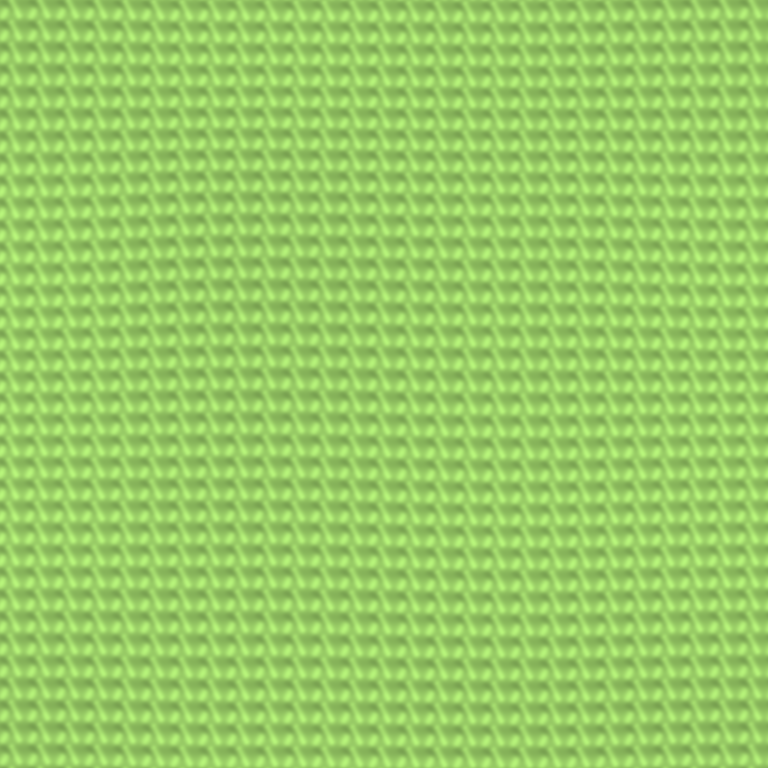
A WebGL 1 fragment shader for this texture:

```glsl
precision highp float;
// Soft lime green knitted fabric: wavy rows of steep stitches with slanted dark wedges between them.

uniform vec2 u_resolution;

const vec2 STITCHES = vec2(27.0, 35.0);      // repeats across and down
const vec3 YARN = vec3(0.75, 1.0, 0.5);      // colour at full shade
const float BASE_SHADE = 0.70;
const float ROW_GLOW = 0.09;
const float STRAND_GLOW = 0.17;
const float WEDGE_DEPTH = 0.085;
const float LONG_WIDTH = 0.17;               // in stitch heights
const float SHORT_WIDTH = 0.20;
const float WEDGE_WIDTH = 0.20;
const vec2 WARP = vec2(0.003, 0.006);        // in canvas widths
const float WARP_CELLS = 3.0;
const float TONE_CELLS = 3.0;
const float TONE_AMOUNT = 0.010;
const float TAU = 6.2831853;

float hash(vec2 p) {
  vec3 q = fract(vec3(p.xyx) * 0.1031);
  q += dot(q, q.yzx + 33.33);
  return fract((q.x + q.y) * q.z);
}

// Value noise from -1 to 1 that wraps after the given number of cells.
float wrapNoise(vec2 uv, float cells, float seed) {
  vec2 p = uv * cells;
  vec2 i = floor(p);
  vec2 f = fract(p);
  f = f * f * f * (f * (f * 6.0 - 15.0) + 10.0);
  vec2 a = mod(i, cells) + seed;
  vec2 b = mod(i + 1.0, cells) + seed;
  float low = mix(hash(a), hash(vec2(b.x, a.y)), f.x);
  float high = mix(hash(vec2(a.x, b.y)), hash(b), f.x);
  return 2.0 * mix(low, high, f.y) - 1.0;
}

// Soft stroke from a to b in stitch units, fading over the given width.
float stroke(vec2 p, vec2 a, vec2 b, float width) {
  vec2 aspect = vec2(STITCHES.y / STITCHES.x, 1.0);
  vec2 ap = (p - a) * aspect;
  vec2 ab = (b - a) * aspect;
  float t = clamp(dot(ap, ab) / dot(ab, ab), 0.0, 1.0);
  vec2 d = (ap - ab * t) / width;
  return exp(-dot(d, d));
}

// Shade of the fabric at a position counted in stitches.
float stitchShade(vec2 grid) {
  vec2 cell = fract(grid);
  float strands = 0.0;
  float wedge = 0.0;

  // Neighbouring stitches overlap softly into this one.
  for (int y = -1; y <= 1; y++) {
    for (int x = -1; x <= 1; x++) {
      vec2 p = cell - vec2(float(x), float(y));
      strands += stroke(p, vec2(0.36, 0.92), vec2(0.62, 0.25), LONG_WIDTH);
      strands += stroke(p, vec2(0.06, 0.20), vec2(0.16, 0.48), SHORT_WIDTH);
      wedge += stroke(p, vec2(0.08, 0.95), vec2(0.35, 0.52), WEDGE_WIDTH);
    }
  }

  float row = 0.5 + 0.5 * cos(TAU * (cell.y - 0.33));
  return BASE_SHADE + ROW_GLOW * row + STRAND_GLOW * min(strands, 1.1) - WEDGE_DEPTH * wedge;
}

void main() {
  vec2 uv = gl_FragCoord.xy / u_resolution;

  // Gentle waves in the rows and columns.
  vec2 drift = vec2(wrapNoise(uv, WARP_CELLS, 17.0), wrapNoise(uv, WARP_CELLS, 53.0));
  float shade = stitchShade((uv + WARP * drift) * STITCHES);

  // Broad uneven tone.
  shade += TONE_AMOUNT * wrapNoise(uv, TONE_CELLS, 91.0);

  gl_FragColor = vec4(YARN * clamp(shade, 0.0, 1.0), 1.0);
}
```
